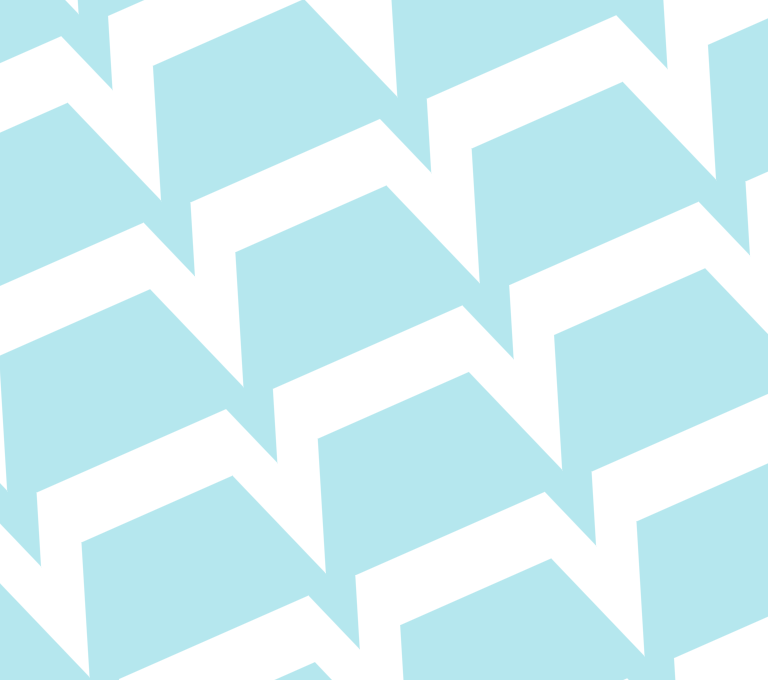
Write a Shadertoy shader that draws this pattern.

```glsl
// Slanted rows of white sawtooth bands over a pale aqua ground.

// Colours
const vec3 AQUA  = vec3(0.71, 0.905, 0.932);
const vec3 WHITE = vec3(1.0);

// Lattice, in canvas heights
const vec2 ORIGIN     = vec2(0.2801, 0.7023);
const vec2 TOOTH_STEP = vec2(0.3475, 0.1525);   // next tooth along a band
const vec2 BAND_STEP  = vec2(0.1212, -0.2742);  // next band below

// Tooth outline: left corner and peak of each edge of the band
const vec2 OUTER_CORNER = vec2(0.0, 0.0);
const vec2 OUTER_PEAK   = vec2(0.2786, 0.1228);
const vec2 INNER_CORNER = vec2(0.0660, -0.0733);
const vec2 INNER_PEAK   = vec2(0.2881, 0.0249);
const vec2 WALL_DIR     = vec2(-0.06, 1.0);
const vec2 FALL_DIR     = vec2(1.0, -1.047);

float cross2(vec2 a, vec2 b) {
    return a.x * b.y - a.y * b.x;
}

// Signed distance to a line, positive on the left of its direction
float sideOfLine(vec2 p, vec2 point, vec2 dir) {
    return cross2(normalize(dir), p - point);
}

// Area under one tooth: right of its wall, below its rise and its fall
float tooth(vec2 p, vec2 corner, vec2 peak) {
    float wall = sideOfLine(p, corner, WALL_DIR);
    float rise = sideOfLine(p, corner, peak - corner);
    float fall = sideOfLine(p, peak, FALL_DIR);
    return max(wall, max(rise, fall));
}

// Area under a whole row of teeth
float sawtooth(vec2 p, vec2 corner, vec2 peak) {
    float d = 1e3;
    for (int i = -1; i <= 1; i++) {
        d = min(d, tooth(p - float(i) * TOOTH_STEP, corner, peak));
    }
    return d;
}

// Band left between the outer and the inner sawtooth
float band(vec2 p) {
    float outer = sawtooth(p, OUTER_CORNER, OUTER_PEAK);
    float inner = sawtooth(p, INNER_CORNER, INNER_PEAK);
    return max(outer, -inner);
}

// Fold a point into the lattice cell at the origin
vec2 foldToCell(vec2 p) {
    float area = cross2(TOOTH_STEP, BAND_STEP);
    vec2 cell = floor(vec2(cross2(p, BAND_STEP), cross2(TOOTH_STEP, p)) / area);
    return p - cell.x * TOOTH_STEP - cell.y * BAND_STEP;
}

void mainImage(out vec4 fragColor, in vec2 fragCoord) {
    vec2 p = foldToCell(fragCoord / iResolution.y - ORIGIN);

    // The band of this cell and the one just below it
    float d = min(band(p), band(p - BAND_STEP));

    float softness = 0.75 / iResolution.y;
    float coverage = 1.0 - smoothstep(-softness, softness, d);
    fragColor = vec4(mix(AQUA, WHITE, coverage), 1.0);
}
```
